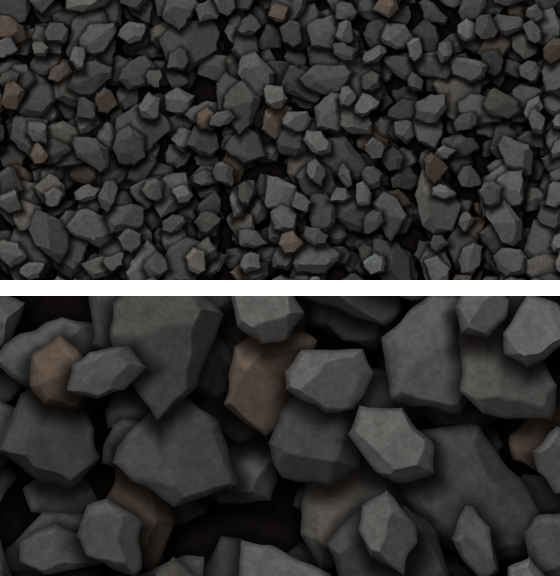
Top, the full canvas; bottom, a detail of the centre.
Give the GLSL for this texture, as a Shadertoy shader.

```glsl
// Draws a bed of crushed grey gravel: overlapping angular stones with dark gaps.

const int   LAYERS      = 5;
const int   SIDES       = 7;
const float TAU         = 6.28319;
const float CELL[LAYERS]    = float[](0.10, 0.115, 0.19, 0.135, 0.085);  // grid size, bottom to top
const float DENSITY[LAYERS] = float[](0.95, 0.80, 0.42, 0.58, 0.36);     // share of cells filled
const float JITTER      = 0.60;
const vec2  RADIUS      = vec2(0.36, 0.56);    // smallest and largest, in cells
const float STRETCH     = 1.28;
const float ROUGHNESS   = 0.007;
const float GRAIN       = 0.24;
const float SHADOW_SIZE = 0.026;
const vec2  SHADOW_SHIFT = vec2(-0.003, 0.009);
const vec3  LIGHT       = vec3(-0.30, 0.58, 0.757);
const vec3  GAP         = vec3(0.060, 0.050, 0.045);
const vec3  SHADOW_TINT = vec3(0.24, 0.215, 0.20);
const vec3  COOL        = vec3(0.302, 0.310, 0.316);
const vec3  WARM        = vec3(0.322, 0.311, 0.298);
const vec3  RUST        = vec3(0.330, 0.278, 0.238);

float hash(vec2 p) {
    return fract(sin(dot(p, vec2(127.1, 311.7))) * 43758.5453);
}

vec2 hash2(vec2 p) {
    return vec2(hash(p), hash(p + 31.7));
}

float noise(vec2 p) {
    vec2 i = floor(p), f = fract(p);
    f = f * f * (3.0 - 2.0 * f);
    return mix(mix(hash(i), hash(i + vec2(1, 0)), f.x),
               mix(hash(i + vec2(0, 1)), hash(i + vec2(1, 1)), f.x), f.y);
}

float fbm(vec2 p) {
    return 0.5 * noise(p) + 0.3 * noise(p * 2.1 + 7.0) + 0.2 * noise(p * 4.3 + 19.0);
}

// Brightness of a plane that rises along the given slope
float facetLight(vec2 slope, vec3 light) {
    float lit = dot(normalize(vec3(-slope, 1.0)), light);
    return 0.46 + 0.72 * max(lit, 0.0);
}

// Keeps the lower of two planes, with a softly worn ridge between them
void cutFacet(inout float height, inout float shade, float plane, float planeShade, float wear) {
    shade = mix(shade, planeShade, smoothstep(-wear, wear, height - plane));
    height = min(height, plane);
}

vec3 stoneColor(vec2 id) {
    vec3 base = mix(COOL, WARM, hash(id + 2.3));
    base = mix(base, RUST, step(0.93, hash(id + 4.9)) * 0.8);
    return base * mix(0.80, 1.17, hash(id + 6.1));
}

// Paints one stone and its shadow over the colour below
void paintStone(inout vec3 color, vec2 p, vec2 id, float cell, float dim, float grain, float pixel) {
    float r = cell * mix(RADIUS.x, RADIUS.y, hash(id + 1.7));
    float angle = TAU * hash(id + 3.1);
    float c = cos(angle), s = sin(angle);
    mat2 turn = mat2(c, -s, s, c);
    float stretch = mix(1.0, STRETCH, hash(id + 5.3));
    vec2 q = turn * p * vec2(1.0 / stretch, stretch);
    vec2 shift = turn * SHADOW_SHIFT;
    vec3 light = vec3(turn * LIGHT.xy, LIGHT.z);

    // Two tilted faces on top
    float height = 1e3, shade = 0.0, wear = 0.045 * r;
    for (int k = 0; k < 2; k++) {
        vec2 tilt = (hash2(id + 8.3 + float(k) * 2.9) - 0.5) * 0.8;
        cutFacet(height, shade, r * 0.38 + dot(tilt, q), facetLight(tilt, light), wear);
    }

    // Sloping sides, which also give the outline and the shadow
    float outline = -1e3, shadow = -1e3;
    for (int k = 0; k < SIDES; k++) {
        vec2 h = hash2(id + 11.9 + float(k) * 3.7);
        float a = (float(k) + 0.75 * (h.x - 0.5)) * TAU / float(SIDES);
        vec2 dir = vec2(cos(a), sin(a));
        float d = dot(q, dir) - r * mix(0.74, 1.08, h.y);
        float slope = mix(0.6, 2.3, fract(h.x * 7.0 + h.y));
        outline = max(outline, d);
        shadow = max(shadow, d + dot(shift, dir));
        cutFacet(height, shade, 0.03 * r - d * slope, facetLight(-dir * slope, light), wear);
    }

    float open = smoothstep(-0.006, SHADOW_SIZE, shadow);
    color *= mix(SHADOW_TINT, vec3(1), open);
    float rim = mix(0.72, 1.0, smoothstep(0.0, 0.007, -outline));
    vec3 stone = stoneColor(id) * shade * rim * dim * grain;
    color = mix(color, stone, 1.0 - smoothstep(-pixel, pixel, outline));
}

void mainImage(out vec4 fragColor, in vec2 fragCoord) {
    vec2 p = fragCoord / iResolution.y;
    float pixel = 0.8 / iResolution.y;
    float grain = 1.0 + GRAIN * (fbm(p * 75.0) - 0.5) + 0.5 * GRAIN * (noise(p * 240.0) - 0.5);
    vec2 rough = p + ROUGHNESS * (vec2(noise(p * 45.0), noise(p * 45.0 + 57.0)) - 0.5);
    vec3 color = GAP * grain;

    // Layers of scattered stones, lowest first
    for (int l = 0; l < LAYERS; l++) {
        float cell = CELL[l];
        float dim = mix(0.78, 1.0, float(l) / float(LAYERS - 1));
        vec2 home = floor(rough / cell);
        for (int j = 1; j >= -1; j--)
        for (int i = -1; i <= 1; i++) {
            vec2 spot = home + vec2(i, j);
            vec2 id = spot + float(l) * 47.3;
            if (hash(id + 0.7) > DENSITY[l]) continue;
            vec2 center = (spot + 0.5 + JITTER * (hash2(id + 9.1) - 0.5)) * cell;
            paintStone(color, rough - center, id, cell, dim, grain, pixel);
        }
    }
    fragColor = vec4(color, 1.0);
}
```
